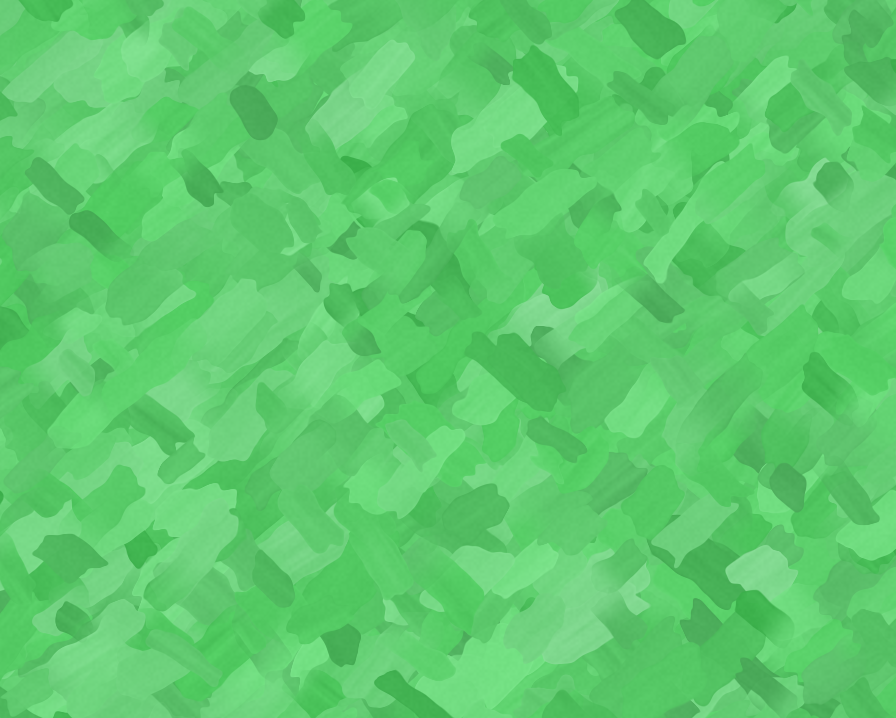
A Shadertoy shader for this texture:

```glsl
// Green oil paint: pale daubs rising to the right, crossed by darker short strokes.

const int LAYERS = 9;
const float RISING_ANGLE = 0.75;
const float CROSSING_ANGLE = -0.82;
const float ANGLE_SPREAD = 0.22;
const vec2 CELL_SIZE = vec2(0.15, 0.09);     // in canvas heights
const vec2 MIN_HALF = vec2(0.26, 0.24);      // stroke half size, in cells
const vec2 MAX_HALF = vec2(0.68, 0.50);
const float EDGE_WOBBLE = 0.007;
const float RAGGED_ENDS = 0.016;
const float STREAK_CONTRAST = 0.30;
const float GRAIN_CONTRAST = 0.018;
const vec3 DARK_GREEN = vec3(0.255, 0.670, 0.315);
const vec3 MID_GREEN = vec3(0.360, 0.803, 0.422);
const vec3 PALE_GREEN = vec3(0.510, 0.885, 0.570);
const vec3 VIVID_SHIFT = vec3(-0.032, 0.016, -0.030);

vec4 hash4(vec3 p) {
    vec4 q = fract(p.xyzx * vec4(0.1031, 0.1030, 0.0973, 0.1099));
    q += dot(q, q.wzxy + 33.33);
    return fract((q.xxyz + q.yzzw) * q.zywx);
}

float noise(vec2 p) {
    vec2 cell = floor(p);
    vec2 f = fract(p);
    f = f * f * (3.0 - 2.0 * f);
    float low = mix(hash4(vec3(cell, 7.0)).x, hash4(vec3(cell + vec2(1, 0), 7.0)).x, f.x);
    float high = mix(hash4(vec3(cell + vec2(0, 1), 7.0)).x, hash4(vec3(cell + 1.0, 7.0)).x, f.x);
    return mix(low, high, f.y);
}

mat2 turn(float angle) {
    float c = cos(angle), s = sin(angle);
    return mat2(c, -s, s, c);
}

float roundedBox(vec2 p, vec2 halfSize, float radius) {
    vec2 q = abs(p) - halfSize + radius;
    return length(max(q, 0.0)) + min(max(q.x, q.y), 0.0) - radius;
}

vec3 paint(float tone, float vividness) {
    vec3 color = tone < 0.5 ? mix(DARK_GREEN, MID_GREEN, tone * 2.0)
                            : mix(MID_GREEN, PALE_GREEN, tone * 2.0 - 1.0);
    return color + VIVID_SHIFT * vividness;
}

// Lays one jittered grid of strokes over the paint below.
vec3 strokeLayer(vec3 color, vec2 uv, float layer, float pixel) {
    float progress = layer / float(LAYERS - 1);
    bool crossing = mod(layer, 3.0) == 2.0;
    float scale = mix(1.35, 0.72, progress);
    float density = crossing ? mix(0.75, 0.28, progress) : mix(1.0, 0.45, progress);
    vec2 cellSize = CELL_SIZE * scale * (crossing ? vec2(0.85, 0.9) : vec2(1.0));

    vec2 p = turn(crossing ? CROSSING_ANGLE : RISING_ANGLE) * uv + layer * vec2(3.37, 5.19) + 20.0;
    vec2 wobble = vec2(noise(p * 38.0), noise(p * 38.0 + 91.0)) - 0.5;
    vec2 home = floor(p / cellSize);

    for (int y = -1; y <= 1; y++)
    for (int x = -1; x <= 1; x++) {
        vec2 cell = home + vec2(x, y);
        vec4 place = hash4(vec3(cell, layer + 1.0));
        if (place.w > density) continue;
        vec4 look = hash4(vec3(cell, layer + 31.0));
        vec4 form = hash4(vec3(cell, layer + 67.0));

        // Shape with bristle-torn ends
        vec2 center = (cell + 0.5 + 0.8 * (place.xy - 0.5)) * cellSize;
        vec2 local = turn((place.z - 0.5) * 2.0 * ANGLE_SPREAD) * (p - center);
        vec2 halfSize = mix(MIN_HALF, MAX_HALF, form.xy) * cellSize;
        vec2 torn = local + wobble * 2.0 * EDGE_WOBBLE * scale;
        torn.x += (noise(vec2(local.y * 85.0 + look.x * 50.0, look.y * 40.0)) - 0.5) * RAGGED_ENDS;
        torn.x += torn.y * (form.z - 0.5) * 1.1;
        float dist = roundedBox(torn, halfSize, halfSize.y * mix(0.25, 0.85, look.w));
        if (dist > pixel) continue;

        // Bristle streaks and a slow change of tone across the stroke
        float seed = look.z * 60.0;
        float streak = 0.6 * noise(vec2(local.x * 7.0, local.y * 95.0) + seed)
                     + 0.4 * noise(vec2(local.x * 12.0, local.y * 210.0) + seed) - 0.5;
        float tone = crossing ? mix(0.02, 0.56, look.x) : mix(0.27, 0.92, look.x);
        tone += streak * STREAK_CONTRAST * mix(0.25, 1.2, form.w * form.w);
        tone += 0.09 * (look.y - 0.5) * local.y / halfSize.y;
        float rim = smoothstep(-0.0045, 0.0, dist);
        tone += rim * (look.x - 0.5) * 0.16;
        vec3 pigment = paint(clamp(tone, 0.0, 1.0), look.z * 2.0 - 1.0);

        // Crisp edge, with some tails melting into the paint below
        float along = local.x / halfSize.x * (look.w < 0.5 ? -1.0 : 1.0);
        float tail = smoothstep(-0.1, 1.0, along) * step(0.4, look.y);
        float cover = (1.0 - smoothstep(-pixel, pixel, dist)) * mix(0.94, 0.15, tail);
        color = mix(color, pigment, cover);
    }
    return color;
}

void mainImage(out vec4 fragColor, in vec2 fragCoord) {
    vec2 uv = fragCoord / iResolution.y;
    float pixel = 0.8 / iResolution.y;
    vec3 color = paint(0.35 + 0.3 * noise(uv * 6.0), 0.0);
    for (int i = 0; i < LAYERS; i++) color = strokeLayer(color, uv, float(i), pixel);
    color += (noise(uv * 260.0) - 0.5) * GRAIN_CONTRAST;
    fragColor = vec4(clamp(color, 0.0, 1.0), 1.0);
}
```
